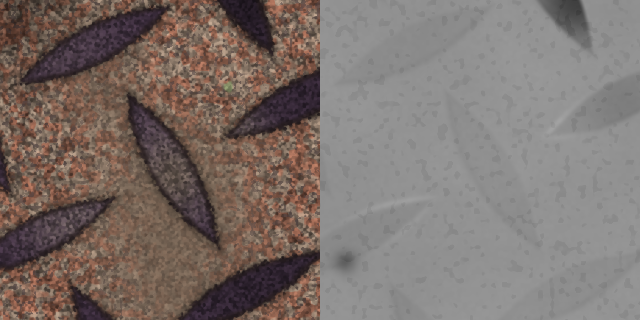
Write a WebGL 2 fragment shader that draws this texture map.

```glsl
#version 300 es
precision highp float;

uniform vec2 u_resolution;
out vec4 fragColor;

vec3 hash3(vec2 cell) {
  vec3 q = fract(cell.xyx * vec3(0.1031, 0.1030, 0.0973));
  q += dot(q, q.yxz + 33.33);
  return fract((q.xxy + q.yzz) * q.zyx);
}

// Soft cellular noise: random values blended around jittered cell centres
vec3 grain(vec2 p, float scale) {
  p *= scale;
  vec2 base = floor(p);
  vec3 sum = vec3(0.0);
  float total = 0.0;
  for (int j = -1; j <= 1; j++) {
    for (int i = -1; i <= 1; i++) {
      vec2 cell = base + vec2(i, j);
      vec3 h = hash3(cell);
      vec2 q = cell + 0.15 + 0.7 * h.xy - p;
      float weight = exp(-6.0 * dot(q, q));
      sum += weight * hash3(cell + 71.0);
      total += weight;
    }
  }
  return sum / total;
}

// Layered warped sines, about -1 to 1
float clouds(vec2 p, float scale) {
  p *= scale;
  float sum = 0.0, amp = 0.5;
  for (int i = 0; i < 4; i++) {
    p = mat2(0.8, 0.6, -0.6, 0.8) * p * 1.7 + 1.3;
    p += 0.6 * sin(p.yx * 0.8);
    sum += amp * sin(p.x) * cos(p.y);
    amp *= 0.65;
  }
  return sum;
}

float spot(vec2 p, vec2 centre, float radius) {
  vec2 q = (p - centre) / radius;
  return exp(-dot(q, q));
}

// Pointed raised bar: x = edge distance, y = position along, z = position across
vec3 lozenge(vec2 p, vec2 centre, vec2 halfAxis, float halfWidth) {
  float len = length(halfAxis);
  vec2 dir = halfAxis / len;
  vec2 q = p - centre;
  float along = dot(q, dir) / len;
  float across = dot(q, vec2(-dir.y, dir.x));
  return vec3(abs(across) - halfWidth * (1.0 - along * along), along, across / halfWidth);
}

// Two alternating directions of bars on one slanted lattice
vec3 treadPlate(vec2 p) {
  vec3 best = vec3(9.0, 0.0, 0.0);
  for (int j = -1; j <= 1; j++) {
    for (int i = -1; i <= 1; i++) {
      vec2 shift = float(i) * vec2(0.651, -0.169) + float(j) * vec2(-0.172, -0.599);
      vec3 rising = lozenge(p, vec2(0.292, 0.859) + shift, vec2(0.238, 0.120), 0.061);
      vec3 falling = lozenge(p, vec2(0.539, 0.469) + shift, vec2(0.143, -0.240), 0.066);
      if (rising.x < best.x) best = rising;
      if (falling.x < best.x) best = falling;
    }
  }
  return best;
}

vec3 rustColor(vec2 p, vec3 bar) {
  vec3 fine = grain(p, 115.0);
  vec3 coarse = grain(p + 3.7, 48.0);
  float patches = clouds(p, 6.0);

  // Speckled ground with smoother dusty areas
  float dust = 0.85 * spot(p, vec2(0.55, 0.36), 0.24) + 0.6 * spot(p, vec2(0.53, 0.1), 0.16)
    + 0.5 * spot(p, vec2(0.32, 0.7), 0.14) + 0.3 * exp(-max(bar.x, 0.0) * 30.0);
  dust = clamp(dust + 0.15 * patches, 0.0, 0.9);
  vec3 ground = mix(vec3(0.53, 0.35, 0.28), vec3(0.53, 0.46, 0.40), smoothstep(0.3, 0.7, coarse.x));
  ground *= 1.0 + (fine.x - 0.5) * 0.75 + (coarse.y - 0.5) * 0.4 + 0.09 * patches;
  ground = mix(ground, vec3(0.30, 0.25, 0.25), 0.6 * smoothstep(0.70, 0.85, fine.y));
  vec3 dusty = vec3(0.45, 0.38, 0.32) * (0.82 + 0.36 * fine.z);
  ground = mix(ground, dusty, dust);
  ground *= 1.0 - 0.35 * spot(p, vec2(0.05, 1.0), 0.2);

  // Worn purple metal with blackened rims
  float wear = 0.9 * spot(p, vec2(0.54, 0.46), 0.18) + 0.8 * spot(p, vec2(0.75, 0.60), 0.08)
    + 0.75 * spot(p, vec2(0.22, 0.31), 0.16) + 0.3 * spot(p, vec2(0.2, 0.82), 0.2);
  float shade = spot(p, vec2(0.79, 1.0), 0.15) + 0.5 * spot(p, vec2(0.82, 0.08), 0.22)
    + 0.4 * spot(p, vec2(0.97, 0.68), 0.14);
  vec3 metal = mix(vec3(0.22, 0.165, 0.225), vec3(0.44, 0.39, 0.37), wear * (0.45 + 0.5 * fine.x));
  metal = mix(metal, vec3(0.39, 0.34, 0.27), 0.5 * spot(p, vec2(0.54, 0.45), 0.08));
  metal *= (0.65 + 0.7 * fine.y) * (1.0 - 0.45 * min(shade, 1.0));
  float rim = smoothstep(-0.024, -0.003, bar.x + 0.008 * (coarse.z - 0.5));
  metal = mix(metal, vec3(0.14, 0.105, 0.105) * (0.7 + 0.6 * fine.z), 0.8 * rim);

  float edge = bar.x + 0.012 * (fine.x - 0.5);
  ground *= 1.0 - 0.38 * exp(-max(edge, 0.0) * 80.0);
  vec3 color = mix(metal, ground, smoothstep(-0.006, 0.007, edge));

  // Lichen fleck
  vec2 fleck = p + 0.016 * (coarse.xy - 0.5);
  float lichen = smoothstep(0.023, 0.013, length((fleck - vec2(0.717, 0.725)) * vec2(1.2, 0.9)));
  return mix(color, vec3(0.53, 0.58, 0.41) * (0.8 + 0.4 * fine.x), 0.85 * lichen);
}

vec3 roughnessColor(vec2 p, vec3 bar) {
  float body = smoothstep(0.008, -0.012, bar.x);
  float rim = exp(-pow(bar.x / 0.012, 2.0));
  float tone = 0.575 + 0.018 * clouds(p, 3.0) + 0.012 * (grain(p, 70.0).x - 0.5);
  tone -= 0.035 * smoothstep(0.73, 0.88, grain(p, 60.0).y);
  tone -= body * (0.025 + 0.3 * spot(p, vec2(0.80, 1.0), 0.12) + 0.06 * spot(p, vec2(0.95, 0.67), 0.13));
  tone += rim * 0.06 * (spot(p, vec2(0.25, 0.32), 0.16) + spot(p, vec2(0.74, 0.60), 0.09));
  tone -= rim * 0.025 * (1.0 - smoothstep(-0.2, 0.5, bar.z));
  tone -= 0.17 * spot(p, vec2(0.08, 0.18), 0.035);
  return vec3(tone);
}

void main() {
  vec2 p = gl_FragCoord.xy / u_resolution * vec2(2.0, 1.0);
  bool leftHalf = p.x < 1.0;
  p.x = leftHalf ? p.x : p.x - 1.0;
  vec3 bar = treadPlate(p);
  fragColor = vec4(leftHalf ? rustColor(p, bar) : roughnessColor(p, bar), 1.0);
}
```
